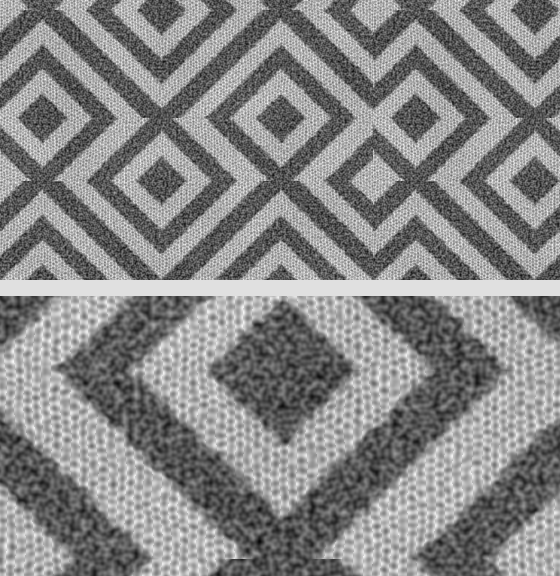
Top: the whole. Bottom: its middle third, enlarged.
Give the GLSL for this pattern, as a Shadertoy shader.

```glsl
// Grey carpet of nested diamonds: dark cut pile against pale looped rows.
#define TILE_WIDTH 1.3333            // carpet tile, in canvas heights
#define REPEAT vec2(0.852, 0.609)    // diamond spacing across and down
#define ANCHOR vec2(0.151, 0.578)    // centre of one diamond
#define COLUMN_DROP 0.224            // drop of every second column
#define BAND 0.0896                  // band width, measured along an axis
#define SQUASH 1.02                  // vertical stretch of the distance
#define FUZZ 0.009                   // softness of the pile edge
#define LOOPS vec2(92.0, 88.0)       // yarn loops per canvas height
#define DARK_GREY 0.33
#define LIGHT_GREY 0.69

const float PI = 3.14159;

vec2 gradient(vec2 cell) {
    float h = fract(sin(dot(cell, vec2(127.1, 311.7))) * 43758.5);
    return vec2(cos(2.0 * PI * h), sin(2.0 * PI * h));
}

float gradientNoise(vec2 p) {
    vec2 i = floor(p), f = fract(p);
    vec2 s = f * f * f * (f * (f * 6.0 - 15.0) + 10.0);
    vec2 e = vec2(0.0, 1.0);
    float a = dot(gradient(i), f);
    float b = dot(gradient(i + e.yx), f - e.yx);
    float c = dot(gradient(i + e.xy), f - e.xy);
    float d = dot(gradient(i + 1.0), f - 1.0);
    return mix(mix(a, b, s.x), mix(c, d, s.x), s.y);
}

// Diamond distance to the nearest centre of the two alternating columns
float diamondDistance(vec2 p) {
    float halfStep = 0.5 * REPEAT.x;
    float x = abs(mod(p.x - ANCHOR.x + halfStep, REPEAT.x) - halfStep);
    float drop = mod(ANCHOR.y - p.y, REPEAT.y);
    float toFirst = drop < COLUMN_DROP ? drop : REPEAT.y - drop;
    float toSecond = abs(drop - COLUMN_DROP);
    return min(x + SQUASH * toFirst, halfStep - x + SQUASH * toSecond);
}

// 0 on the dark bands, 1 on the light ones
float lightBands(float d, float blur) {
    float m = max(d, 0.5 * BAND);
    float fromDark = abs(mod(m + 0.5 * BAND, 2.0 * BAND) - BAND);
    return smoothstep(-blur, blur, fromDark - 0.5 * BAND);
}

// Speckled cut pile
float cutPile(vec2 p) {
    return DARK_GREY + 0.30 * gradientNoise(p * 143.0)
                     + 0.22 * gradientNoise(p * 81.0 + 17.3);
}

// Rows of small loops, slightly uneven, with shadow between them
float loopPile(vec2 p) {
    vec2 wobble = vec2(gradientNoise(p * 23.0), gradientNoise(p * 27.0 + 9.1));
    vec2 q = p * LOOPS + 0.5 * wobble;
    q.y += 0.5 * mod(floor(q.x), 2.0);
    float rows = cos(2.0 * PI * q.y);
    float columns = cos(2.0 * PI * q.x);
    return LIGHT_GREY + 0.075 * rows + 0.075 * columns
                      + 0.22 * gradientNoise(p * 117.0 + 41.7);
}

void mainImage(out vec4 fragColor, in vec2 fragCoord) {
    vec2 p = fragCoord / iResolution.y;
    p.x = mod(p.x, TILE_WIDTH);

    // Ragged boundary between the two piles
    float ragged = 0.012 * gradientNoise(p * 75.0 + 5.7);
    float blur = max(FUZZ, 1.5 / iResolution.y);
    float light = lightBands(diamondDistance(p) + ragged, blur);

    // Yarn and gentle unevenness of tone
    float grey = mix(cutPile(p), loopPile(p), light);
    grey += 0.05 * gradientNoise(p * 5.0 + 2.3);
    fragColor = vec4(vec3(clamp(grey, 0.0, 1.0)), 1.0);
}
```
